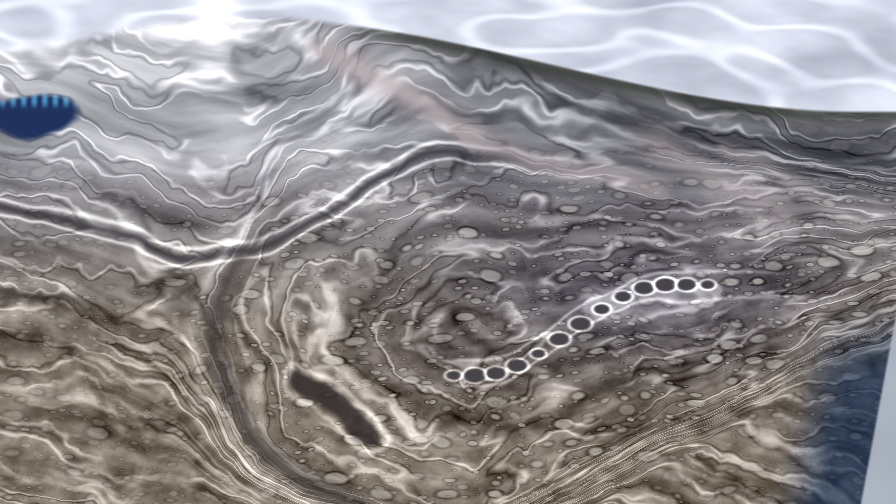
Reproduce this texture procedurally as a Shadertoy shader.

```glsl
// Marbled oily water with curling streaks and bubbles, edged by a crumpled white sheet.

vec2 hash2(vec2 p) {
  return fract(sin(vec2(dot(p, vec2(127.1, 311.7)), dot(p, vec2(269.5, 183.3)))) * 43758.5);
}

float noise(vec2 p) {
  vec2 i = floor(p), f = fract(p), u = f * f * (3.0 - 2.0 * f), e = vec2(1, 0);
  float a = dot(hash2(i) * 2.0 - 1.0, f);
  float b = dot(hash2(i + e) * 2.0 - 1.0, f - e);
  float c = dot(hash2(i + e.yx) * 2.0 - 1.0, f - e.yx);
  float d = dot(hash2(i + 1.0) * 2.0 - 1.0, f - 1.0);
  return mix(mix(a, b, u.x), mix(c, d, u.x), u.y);
}

float fbm(vec2 p) {
  float sum = 0.0, amp = 0.6;
  for (int i = 0; i < 4; i++) {
    sum += amp * noise(p);
    p = mat2(1.6, 1.2, -1.2, 1.6) * p + 3.7;
    amp *= 0.5;
  }
  return sum;
}

float segment(vec2 p, vec2 a, vec2 b) {
  p -= a;
  b -= a;
  return length(p - b * clamp(dot(p, b) / dot(b, b), 0.0, 1.0));
}

float glow(float d, float width) { return exp(-d * d / (width * width)); }

float spot(vec2 p, vec2 center, vec2 size) { return glow(length((p - center) / size), 1.0); }

// Crest of the main current
float crest(float x) {
  return 0.585 - 0.085 * smoothstep(0.0, 0.42, x) + 0.2 * smoothstep(0.48, 0.88, x)
    - 0.19 * smoothstep(0.95, 1.75, x);
}

// Horseshoe: round at left, narrowing to a tail at right
float swirl(vec2 p) {
  vec2 q = p - vec2(0.93, 0.33);
  q.y = (q.y - 0.2 * max(q.x, 0.0)) / mix(0.37, 0.13, clamp(q.x / 0.85, 0.0, 1.0));
  q.x *= q.x < 0.0 ? 2.0 : 0.15;
  return length(q);
}

// x: pale fill, y: dark rim
vec2 bubbles(vec2 p) {
  vec2 result = vec2(0);
  for (int k = 0; k < 9; k++) {
    vec2 id = floor(p) + vec2(k % 3, k / 3) - 1.0, h = hash2(id + 19.0);
    vec2 g = p - id - 0.2 - 0.6 * hash2(id);
    float d = length(g * vec2(0.8, 1.2)) - 0.06 - 0.25 * h.x * h.x;
    result = max(result, step(0.4, h.y) * h.y * vec2(smoothstep(0.06, -0.06, d), glow(d - 0.08, 0.06)));
  }
  return result;
}

float chainHeight(float x) { return 0.255 + 0.18 * smoothstep(0.95, 1.32, x); }

vec3 water(vec2 p) {
  vec2 w = p + 0.055 * vec2(fbm(p * 4.0), fbm(p * 4.0 + 17.3));
  float r = swirl(w), lift = w.y - crest(w.x), along = dot(w, vec2(1.6, 1.1));
  float flow = mix(1.0 + abs(lift) * 2.7, r, smoothstep(1.35, 0.9, r));

  // Broad tints
  float low = smoothstep(0.75, 0.25, p.y);
  vec3 col = mix(vec3(0.55, 0.55, 0.58), vec3(0.49, 0.45, 0.41), low);
  col = mix(col, vec3(0.35, 0.35, 0.38), 0.85 * smoothstep(0.75, 1.25, p.x) * smoothstep(0.5, 0.75, p.y));
  col = mix(col, vec3(0.33, 0.32, 0.37), 0.8 * spot(p, vec2(1.28, 0.41), vec2(0.42, 0.15)));
  col = mix(col, vec3(0.3, 0.27, 0.27), 0.6 * spot(p, vec2(0.88, 0.29), vec2(0.2, 0.09)));
  col += 0.2 * spot(p, vec2(0.4, 0.71), vec2(0.32, 0.08));
  col += 0.2 * smoothstep(0.75, 0.9, p.y) * smoothstep(0.85, 0.4, p.x);
  float navy = smoothstep(0.0, 0.14, w.x - 1.5 - 0.3 * p.y) * smoothstep(0.42, 0.24, p.y);
  col = mix(col, vec3(0.2, 0.25, 0.33), navy);

  // Streaks and filaments drawn out along the current
  float calm = 1.0 - 0.65 * navy;
  float streak = fbm(vec2(flow * 8.0, along * 2.5));
  float thread = noise(vec2(flow * 9.0 + 3.0 * fbm(w * 6.0), along * 3.0 + 9.0));
  float line = smoothstep(0.09, 0.0, abs(thread)) * smoothstep(-0.35, 0.15, streak);
  col += calm * (0.5 * streak + 0.26 * line + 0.35 * low * fbm(w * vec2(24, 34)));
  col -= 0.13 * calm * smoothstep(0.06, 0.0, abs(thread - 0.13));

  // Bubbles, fewer towards the far edge
  float density = calm * smoothstep(0.85, 0.5, p.y) * mix(0.55, 1.0, smoothstep(1.3, 0.8, r));
  vec2 foam = max(bubbles(w * vec2(19, 26)), 0.85 * bubbles(w * vec2(38, 58) + 5.0));
  col = mix(col, vec3(0.8, 0.79, 0.76), density * 0.65 * foam.x) - 0.14 * density * foam.y;

  // Bold current lines and the dark band around the swirl
  float fade = smoothstep(1.45, 0.8, p.x);
  col = mix(col, vec3(0.23, 0.22, 0.25), 0.75 * fade * glow(lift, 0.009));
  col += 0.38 * fade * (glow(lift - 0.019, 0.005) + glow(lift + 0.017, 0.004));
  float band = smoothstep(0.9, 0.65, p.x) * smoothstep(0.62, 0.45, p.y);
  col = mix(col, vec3(0.25, 0.23, 0.23), 0.7 * band * glow(r - 1.0, 0.045));
  col += 0.2 * band * glow(r - 1.09, 0.025);

  // Dark bent blob
  vec2 bend = vec2(0.64, 0.23);
  float blob = min(segment(w, vec2(0.6, 0.245), bend), segment(w, bend, vec2(0.73, 0.13))) - 0.018;
  col = mix(col, vec3(0.2, 0.18, 0.18), 0.85 * smoothstep(0.006, -0.006, blob));
  col += 0.25 * glow(blob - 0.012, 0.006);

  // Chain of dark bubbles inside a pale outline
  float outline = glow(abs(w.y - chainHeight(w.x)) - 0.024, 0.004);
  col += 0.3 * outline * smoothstep(0.88, 0.93, p.x) * smoothstep(1.65, 1.4, p.x);
  for (float x = 0.9; x < 1.42; x += 0.042) {
    float d = length((p - vec2(x, chainHeight(x))) * vec2(0.75, 1.2)) - 0.006 - 0.01 * hash2(vec2(x)).x;
    col = mix(col, vec3(0.28, 0.27, 0.29), smoothstep(0.003, -0.003, d)) + 0.4 * glow(d - 0.003, 0.003);
  }

  // Pale reflections and the blue patch
  vec2 knee = vec2(0.93, 0.74);
  float beam = glow(segment(w, vec2(0.66, 0.9), knee), 0.026)
    + 0.8 * glow(segment(w, knee, vec2(1.3, 0.62)), 0.02)
    + 0.65 * glow(segment(w, vec2(1.3, 0.71), vec2(1.55, 0.56)), 0.035)
    + 0.5 * glow(segment(w, vec2(1.43, 0.71), vec2(1.72, 0.55)), 0.016);
  col = mix(col, vec3(0.75, 0.7, 0.71), 0.7 * min(beam, 1.0));
  float stripes = smoothstep(0.78, 0.8, p.y) * (0.5 + 0.5 * sin(p.x * 300.0));
  vec3 blue = mix(vec3(0.13, 0.2, 0.36), vec3(0.3, 0.58, 0.77), stripes);
  return mix(col, blue, smoothstep(1.15, 0.8, length((w - vec2(0.06, 0.775)) / vec2(0.095, 0.036))));
}

void mainImage(out vec4 fragColor, in vec2 fragCoord) {
  vec2 p = fragCoord / iResolution.y;
  vec3 col = water(p);

  // Far sheet with folds, dark seam and glare
  float edge = p.y - 0.903 - 0.06 * smoothstep(0.0, 0.42, p.x) + 0.185 * smoothstep(0.5, 1.7, p.x);
  col = mix(col, vec3(0.23, 0.24, 0.22), 0.8 * glow(edge + 0.008, 0.016) * smoothstep(0.6, 0.85, p.x));
  vec2 fold = mat2(3, 2, -4, 9) * p;
  vec3 sheet = vec3(0.83, 0.85, 0.91) + 0.4 * fbm(fold) + 0.13 * smoothstep(0.1, 0.0, abs(noise(fold * 1.3)));
  float soft = mix(0.014, 0.004, smoothstep(0.4, 0.8, p.x));
  col = mix(col, sheet, smoothstep(-soft, soft, edge));
  col += 0.25 * glow(p.x - 0.43, 0.05) * smoothstep(0.82, 0.95, p.y);

  // Near sheet at lower right
  float side = p.x - 1.708 - 0.187 * p.y;
  col = mix(col, vec3(0.66, 0.69, 0.74) + 0.1 * fbm(p * 5.0), smoothstep(-0.004, 0.004, side));
  fragColor = vec4(clamp(col, 0.0, 1.0), 1.0);
}
```
